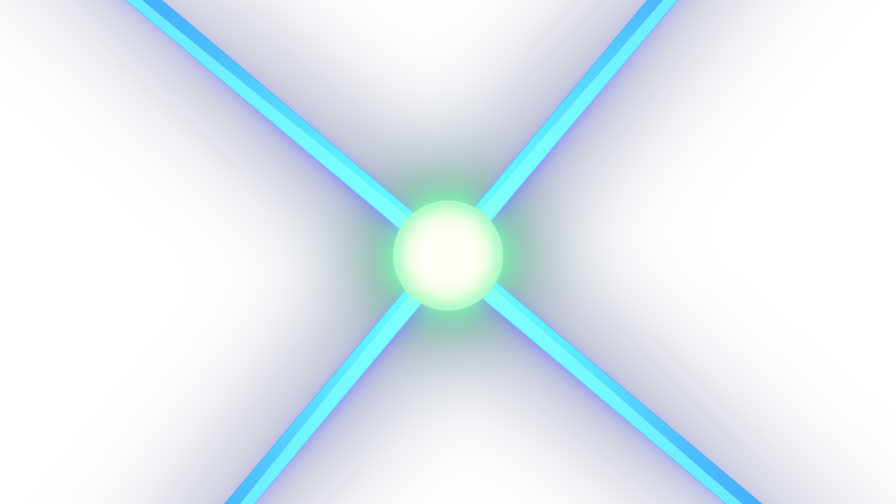
This background is drawn by a WebGL 2 fragment shader. Its source:

```glsl
#version 300 es
precision highp float;

uniform vec2 u_resolution;
out vec4 fragColor;

// Wide soft shade beside one bar: x runs along it, y across it.
float barShade(vec2 q) {
    return exp(-q.y * q.y / 0.025 - 0.5 * q.x * q.x);
}

// Violet fringe of one bar, stronger below it than above.
vec3 addFringe(vec3 color, vec2 q) {
    float gap = max(abs(q.y) - 0.022, 0.0);
    float strength = q.y < 0.0 ? 0.62 : 0.3;
    float falloff = exp(-gap * (q.y < 0.0 ? 52.0 : 85.0));
    float lengthFade = 1.0 - 0.45 * smoothstep(0.2, 0.8, abs(q.x));
    return mix(color, vec3(0.46, 0.5, 1.0), strength * falloff * lengthFade);
}

// Two lit faces of one bar, bluer toward its ends.
vec3 addBar(vec3 color, vec2 q, float pixel) {
    float reach = smoothstep(0.12, 0.8, abs(q.x));
    vec3 upperFace = mix(vec3(0.38, 0.97, 1.0), vec3(0.28, 0.7, 1.0), reach);
    vec3 lowerFace = mix(vec3(0.48, 1.0, 1.0), vec3(0.42, 0.92, 1.0), reach);
    float ridge = mix(0.007, -0.002, reach);
    vec3 face = mix(lowerFace, upperFace, smoothstep(-pixel, pixel, q.y - ridge));
    float halfWidth = mix(0.022, 0.0237, reach);
    float edge = abs(q.y) - halfWidth;
    face = mix(face, vec3(0.4, 0.62, 1.0), 0.55 * smoothstep(-0.0035, 0.0, edge));
    return mix(color, face, 1.0 - smoothstep(-pixel, pixel, edge));
}

void main() {
    float pixel = 0.75 / u_resolution.y;
    vec2 p = (gl_FragCoord.xy - 0.5 * u_resolution) / u_resolution.y;
    p.y += 0.007;
    float r = length(p);

    // Coordinates of the two crossed bars, with y pointing to the upper side
    vec2 falling = vec2(dot(p, vec2(0.766, -0.643)), dot(p, vec2(0.643, 0.766)));
    vec2 rising = vec2(falling.y, -falling.x);

    // White ground with grey shade
    float shade = barShade(falling) + barShade(rising);
    vec3 color = vec3(1.0) - shade * vec3(0.225, 0.215, 0.155);
    color -= vec3(0.06, 0.03, 0.06) * exp(-r * r / 0.03);

    // Green halo behind the bars
    float halo = exp(-max(r - 0.1, 0.0) * 24.0);
    color = mix(color, vec3(0.42, 0.96, 0.6), 0.9 * halo);

    color = addFringe(color, falling);
    color = addFringe(color, rising);
    color = addBar(color, falling, pixel);
    color = addBar(color, rising, pixel);

    // Light spilling onto the inner ends of the bars
    float spill = exp(-max(r - 0.109, 0.0) * 45.0);
    color = mix(color, vec3(0.6, 1.0, 0.82), 0.4 * spill);

    // Glowing ball
    vec3 ball = mix(vec3(1.0, 1.0, 0.97), vec3(0.94, 1.0, 0.9), smoothstep(0.04, 0.082, r));
    ball = mix(ball, vec3(0.66, 0.98, 0.78), smoothstep(0.07, 0.112, r));
    color = mix(color, ball, 1.0 - smoothstep(-pixel, pixel, r - 0.109));

    fragColor = vec4(clamp(color, 0.0, 1.0), 1.0);
}
```
